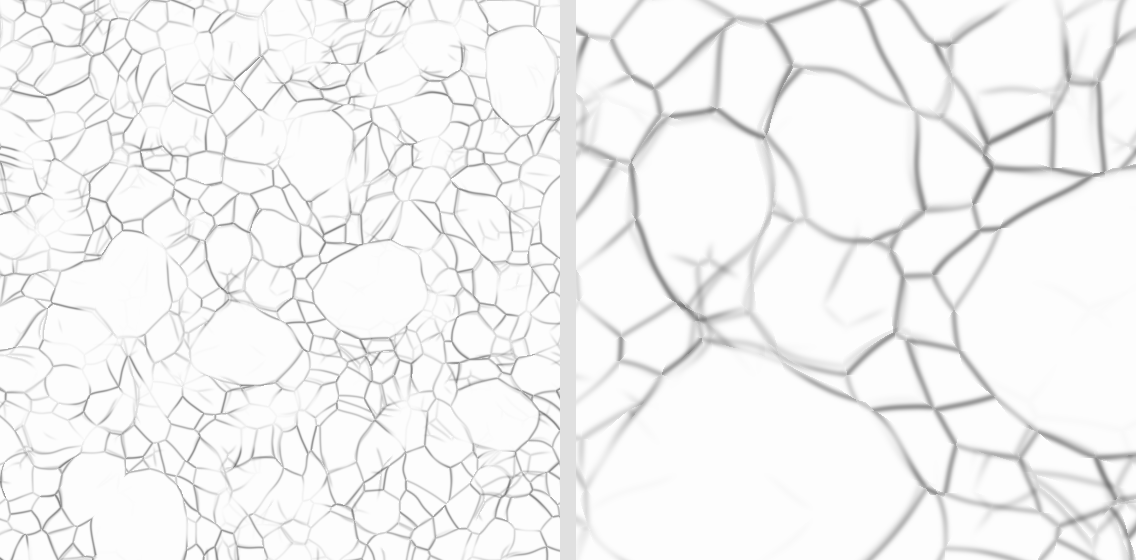
Left: the whole. Right: its middle third, enlarged.
A Shadertoy shader for this pattern:

```glsl
// Network of thin grey grain boundaries with very mixed grain sizes on white.

const float PAPER = 0.992;          // background brightness
const float LINE_WIDTH = 0.0020;    // half width of a boundary
const float MAIN_INK = 0.42;        // darkness of the main boundaries
const float GHOST_INK = 0.13;       // darkness of the strands beside them
const float WISP_INK = 0.15;        // darkness of loose strokes inside grains
const float GHOST_SHIFT = 0.012;    // how far the strands stray
const vec2 BEND = vec2(6.0, 0.060); // frequency, amplitude of the broad warp
const vec2 WOBBLE = vec2(20.0, 0.016); // frequency, amplitude of the fine warp

// Grain classes, coarse to fine: spacing, share present, smallest, largest radius
const vec4 COARSE = vec4(0.190, 0.36, 0.035, 0.100);
const vec4 MEDIUM = vec4(0.092, 0.75, 0.015, 0.046);
const vec4 FINE = vec4(0.043, 0.80, 0.000, 0.014);
const float JITTER = 0.85;          // scatter of grains within their cells

float hash(vec2 p) {
    return fract(sin(dot(p, vec2(127.1, 311.7))) * 43758.5453);
}

float noise(vec2 p) {
    vec2 i = floor(p), f = fract(p);
    f = f * f * f * (f * (f * 6.0 - 15.0) + 10.0);
    return mix(mix(hash(i), hash(i + vec2(1, 0)), f.x),
               mix(hash(i + vec2(0, 1)), hash(i + vec2(1, 1)), f.x), f.y);
}

vec2 noise2(vec2 p) {
    return vec2(noise(p), noise(p + 37.4)) - 0.5;
}

// The two grains closest to a point: centre, radius, power distance
struct Pair { vec4 first; vec4 second; };

void addGrains(inout Pair pair, vec2 p, vec4 grainClass, float seed) {
    vec2 base = floor(p / grainClass.x);
    for (int y = -2; y <= 2; y++)
    for (int x = -2; x <= 2; x++) {
        vec2 cell = base + vec2(x, y);
        vec2 key = cell + seed;
        if (hash(key + 5.3) > grainClass.y) continue;
        vec2 jitter = JITTER * vec2(hash(key), hash(key + 19.7));
        vec2 centre = (cell + jitter) * grainClass.x;
        float radius = mix(grainClass.z, grainClass.w, hash(key + 53.1));
        vec2 away = p - centre;
        vec4 grain = vec4(centre, radius, dot(away, away) - radius * radius);
        if (grain.w < pair.first.w) {
            pair.second = pair.first;
            pair.first = grain;
        } else if (grain.w < pair.second.w) {
            pair.second = grain;
        }
    }
}

// Returns distance to the boundary, a random value per boundary, grain radius
vec3 grainNetwork(vec2 p, float seed) {
    vec4 nowhere = vec4(-9, 9, 0, 99);
    Pair pair = Pair(nowhere, nowhere);
    addGrains(pair, p, COARSE, seed + 11.0);
    pair.second = nowhere; // neighbouring coarse grains merge into one
    addGrains(pair, p, MEDIUM, seed + 71.0);
    addGrains(pair, p, FINE, seed + 143.0);

    // Undo the stretch of the warp so that all boundaries keep one width
    vec2 across = pair.second.xy - pair.first.xy;
    float gap = max(length(across), 0.001);
    mat2 warp = mat2(dFdx(p), dFdy(p)) * iResolution.y;
    float stretch = max(length((across / gap) * warp), 0.25);
    float edge = (pair.second.w - pair.first.w) / (2.0 * gap * stretch);
    float id = hash(floor((pair.first.xy + pair.second.xy) * 500.0 + 0.5));
    return vec3(edge, id, pair.first.z);
}

float stroke(float d, float width) {
    return exp(-d * d / (width * width));
}

void mainImage(out vec4 fragColor, in vec2 fragCoord) {
    vec2 uv = fragCoord / iResolution.y;
    float width = max(LINE_WIDTH, 0.8 / iResolution.y);

    // Warp the plane so that boundaries bend
    vec2 p = uv + BEND.y * noise2(uv * BEND.x + 3.0);
    p += WOBBLE.y * noise2(uv * WOBBLE.x + 8.0);

    // Main boundaries, fading in and out along their length
    vec3 grains = grainNetwork(p, 0.0);
    float fade = mix(0.12, 1.0, smoothstep(0.15, 0.6, noise(uv * 18.0 + 61.0)));
    float strong = mix(0.4, 1.0, grains.y);
    float ink = MAIN_INK * strong * fade * stroke(grains.x, width);

    // Faint strands that split off from the main boundaries
    vec2 stray = GHOST_SHIFT * noise2(uv * 17.0 + 90.0);
    vec3 ghosts = grainNetwork(p + stray, 0.0);
    float ghostFade = smoothstep(0.35, 0.8, noise(uv * 19.0 + 24.0));
    float ghost = GHOST_INK * ghostFade * stroke(ghosts.x, width * 1.2);

    // Loose wisps, kept out of the largest grains
    vec3 wisps = grainNetwork(p + stray, 300.0);
    float wispFade = smoothstep(0.55, 0.9, noise(uv * 22.0 + 47.0));
    wispFade *= 1.0 - 0.9 * smoothstep(0.045, 0.07, grains.z);
    float wisp = WISP_INK * wispFade * stroke(wisps.x, width * 1.2);

    float light = PAPER * (1.0 - ink) * (1.0 - ghost) * (1.0 - wisp);
    fragColor = vec4(vec3(light), 1.0);
}
```
